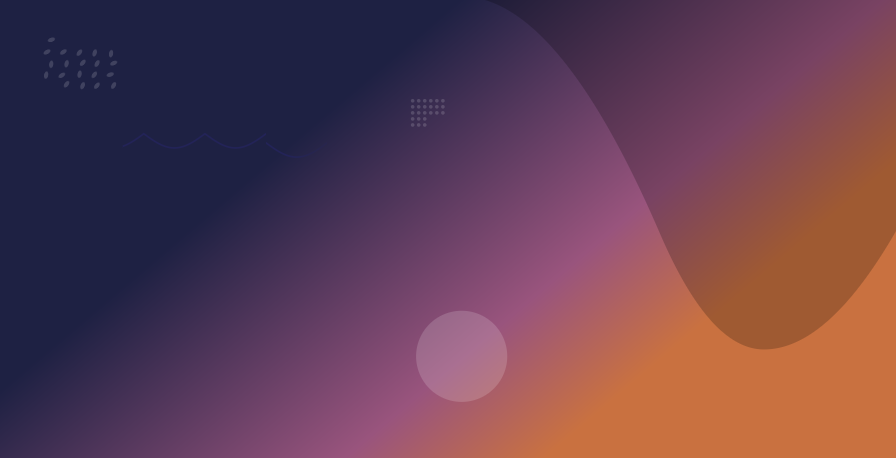
This background is drawn by a Shadertoy shader. Its source:

```glsl
// Dusk-coloured diagonal gradient with a shaded wave, a pale disc and faint ornaments.
#define NAVY vec3(0.118, 0.129, 0.263)
#define MAGENTA vec3(0.600, 0.330, 0.490)
#define ORANGE vec3(0.790, 0.445, 0.250)
#define LINE_BLUE vec3(0.140, 0.140, 0.365)
#define GRADIENT_DIR vec2(0.648, 0.762)
#define GRADIENT_STOPS vec3(0.650, 1.250, 1.535)
#define SHADE_ALPHA 0.21
#define DISC_ALPHA 0.16
#define ORNAMENT_ALPHA 0.15

float hash(vec2 p) {
    vec3 q = fract(p.xyx * 0.1031);
    q += dot(q, q.yzx + 33.33);
    return fract((q.x + q.y) * q.z);
}

// Coverage of a shape from its signed distance, softened over one pixel
float cover(float d) {
    return clamp(0.5 - d * iResolution.y, 0.0, 1.0);
}

// Cubic through points a and b with the given end slopes
float hermite(float x, vec2 a, vec2 b, float slopeA, float slopeB) {
    float w = b.x - a.x;
    float s = clamp((x - a.x) / w, 0.0, 1.0);
    float r = 1.0 - s;
    return mix(a.y, b.y, s * s * (3.0 - 2.0 * s))
         + w * s * r * (slopeA * r - slopeB * s);
}

// Lower edge of the shaded area
float waveEdge(float x) {
    vec2 start = vec2(1.059, 0.0), bend = vec2(1.441, 0.510);
    vec2 trough = vec2(1.668, 0.763), end = vec2(1.959, 0.500);
    if (x < start.x) return x - start.x;
    if (x < bend.x) return hermite(x, start, bend, 0.3, 2.32);
    if (x < trough.x) return hermite(x, bend, trough, 2.32, 0.0);
    return hermite(x, trough, end, 0.0, -1.75);
}

float waveShade(vec2 p) {
    float e = 0.002;
    float slope = (waveEdge(p.x + e) - waveEdge(p.x - e)) / (2.0 * e);
    return cover((p.y - waveEdge(p.x)) / sqrt(1.0 + slope * slope));
}

// Staggered flecks with jittered place and tilt
float flecks(vec2 p) {
    float mask = 0.0;
    for (int j = 0; j < 4; j++) {
        for (int i = 0; i < 5; i++) {
            vec2 cell = vec2(i, j);
            vec2 c = vec2(0.103, 0.115) + cell * vec2(0.0345, 0.0237);
            c.x += 0.007 * mod(cell.y, 2.0);
            c += 0.005 * (vec2(hash(cell + 3.0), hash(cell + 17.0)) - 0.5);
            if (i == 0 && j == 3) c.y -= 0.099;
            float tilt = mix(-0.2, -1.5, hash(cell + 41.0));
            vec2 axis = vec2(cos(tilt), sin(tilt));
            vec2 d = p - c;
            vec2 q = vec2(dot(d, axis), dot(d, vec2(-axis.y, axis.x)));
            mask = max(mask, cover((length(q / vec2(0.0080, 0.0045)) - 1.0) * 0.0055));
        }
    }
    return mask;
}

// Dot grid whose last two rows are half as long
float dotGrid(vec2 p) {
    float pitch = 0.0132;
    vec2 q = (p - vec2(0.901, 0.220)) / pitch;
    vec2 id = clamp(floor(q + 0.5), vec2(0.0), vec2(5.0, 4.0));
    if (id.y > 2.5) id.x = min(id.x, 2.0);
    return cover(length(q - id) * pitch - 0.0039);
}

// Thin scalloped line, its last arc set lower
float scallops(vec2 p) {
    float period = 0.1335, depth = 0.031;
    float phase = 3.14159 * fract((p.x - 0.314) / period);
    float y = 0.292 + depth * sin(phase) + 0.020 * step(0.581, p.x);
    float slope = depth * 3.14159 / period * cos(phase);
    float d = abs(p.y - y) / sqrt(1.0 + slope * slope) - 0.0018;
    float fade = 1.0 - 0.7 * smoothstep(0.62, 0.71, p.x);
    return cover(max(d, abs(p.x - 0.491) - 0.223)) * fade;
}

void mainImage(out vec4 fragColor, in vec2 fragCoord) {
    // Units of canvas height, measured down from the top left
    vec2 p = vec2(fragCoord.x, iResolution.y - fragCoord.y) / iResolution.y;

    // Diagonal gradient
    float t = dot(p, GRADIENT_DIR);
    vec3 stops = GRADIENT_STOPS;
    vec3 color = mix(NAVY, MAGENTA, clamp((t - stops.x) / (stops.y - stops.x), 0.0, 1.0));
    color = mix(color, ORANGE, clamp((t - stops.y) / (stops.z - stops.y), 0.0, 1.0));

    // Shaded wave and pale disc
    color *= 1.0 - SHADE_ALPHA * waveShade(p);
    float disc = cover(length(p - vec2(1.008, 0.778)) - 0.0995);
    color = mix(color, vec3(1.0), DISC_ALPHA * disc);

    // Faint ornaments
    color = mix(color, LINE_BLUE, 0.8 * scallops(p));
    color = mix(color, vec3(1.0), ORNAMENT_ALPHA * max(flecks(p), dotGrid(p)));

    fragColor = vec4(color, 1.0);
}
```
